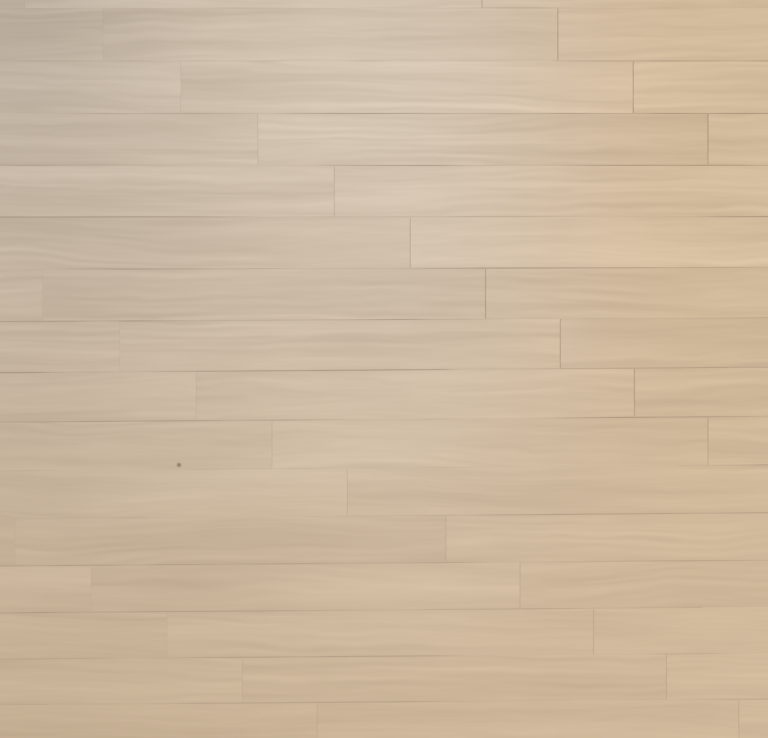
Give the GLSL for this texture, as a Shadertoy shader.

```glsl
const vec3 COOL_OAK = vec3(0.775, 0.718, 0.652);
const vec3 PALE_OAK = vec3(0.832, 0.772, 0.700);
const vec3 WARM_OAK = vec3(0.832, 0.738, 0.622);
const vec3 DEEP_OAK = vec3(0.782, 0.694, 0.584);
const vec3 SEAM_TINT = vec3(0.50, 0.43, 0.36);

float hash(vec2 p) {
    return fract(sin(dot(p, vec2(127.1, 311.7))) * 43758.5453);
}

float noise(vec2 p) {
    vec2 i = floor(p), f = fract(p);
    f = f * f * (3.0 - 2.0 * f);
    return mix(mix(hash(i), hash(i + vec2(1, 0)), f.x),
               mix(hash(i + vec2(0, 1)), hash(i + vec2(1, 1)), f.x), f.y);
}

float fbm(vec2 p) {
    float sum = 0.0, amp = 0.5;
    for (int i = 0; i < 4; i++) {
        sum += amp * noise(p);
        p = p * 2.03 + 17.3;
        amp *= 0.5;
    }
    return sum;
}

// Row coordinate counted from the top; rows narrow slowly downwards
float rowCoord(float depth, float pitch, float shrink, float firstSeam) {
    float root = pitch * pitch - 4.0 * shrink * (depth - firstSeam);
    return (pitch - sqrt(root)) / (2.0 * shrink);
}

// Plank coordinate along a row; joints step to the right row by row
float plankCoord(float x, float row, float len) {
    float start = 0.134 + 0.1016 * row - 0.00039 * row * row;
    start += 0.031 * step(9.5, row);
    return (x - start) / len;
}

float line(float dist, float halfWidth, float pixel) {
    return 1.0 - smoothstep(halfWidth - 0.6 * pixel, halfWidth + 0.9 * pixel, dist);
}

// Wavy streaks stretched along the plank
float woodGrain(vec2 p, float seed) {
    vec2 q = p + vec2(seed * 31.0, seed * 17.0);
    float bend = fbm(q * vec2(3.5, 12.0));
    float y = q.y + 0.035 * bend + 0.03 * (seed - 0.5) * p.x;
    float band = noise(vec2(q.x * 2.0, y * 34.0)) - 0.5;
    float broad = noise(vec2(q.x * 3.0, y * 75.0)) - 0.5;
    float medium = noise(vec2(q.x * 7.0, y * 150.0)) - 0.5;
    float fine = noise(vec2(q.x * 24.0, y * 290.0)) - 0.5;
    float figure = sin(y * 520.0 + 7.0 * bend) * smoothstep(0.45, 0.75, noise(q * vec2(4.0, 22.0)));
    return 0.045 * band + 0.045 * broad + 0.036 * medium + 0.022 * fine + 0.011 * figure;
}

// Room light: cool upper left, pale top, warm right, deeper below
vec3 lightTint(vec2 uv) {
    vec3 top = mix(COOL_OAK, PALE_OAK, smoothstep(0.0, 0.45, uv.x));
    top = mix(top, WARM_OAK, smoothstep(0.5, 0.9, uv.x));
    vec3 bottom = mix(DEEP_OAK, WARM_OAK, 0.55 * smoothstep(0.15, 0.8, uv.x));
    vec3 tint = mix(bottom, top, smoothstep(-0.1, 0.9, uv.y));
    float corner = length(uv - vec2(0.0, 1.0));
    return tint * (1.0 - 0.04 * (1.0 - smoothstep(0.0, 0.3, corner)));
}

void mainImage(out vec4 fragColor, in vec2 fragCoord) {
    vec2 uv = fragCoord / iResolution.xy;
    float pixel = 1.0 / iResolution.y;
    float depth = 1.0 - uv.y;

    // Slight tilt and drop of the lower rows
    float lower = smoothstep(0.25, 0.55, depth);
    float offset = lower * (0.004 + 0.008 * (0.5 - uv.x));
    float pitch = 0.0722, shrink = 0.00038;
    float rowPos = rowCoord(depth - offset, pitch, shrink, 0.0108);
    float row = floor(rowPos);
    float across = fract(rowPos);
    float rowHeight = pitch - 2.0 * shrink * rowPos;

    float plankLength = 0.5924 - 0.0031 * row;
    float plankPos = plankCoord(uv.x, row, plankLength);
    float seed = hash(vec2(row, floor(plankPos)) + 3.0);

    // Wood, with soft bands and a tone for each plank
    vec3 color = lightTint(uv);
    float focus = mix(0.75, 1.0, smoothstep(0.1, 0.7, uv.y));
    float shade = focus * woodGrain(uv, seed) + 0.018 * (seed - 0.5);
    shade += 0.04 * (fbm(uv * vec2(4.0, 9.0)) - 0.47);
    color *= 1.0 + shade * vec3(0.92, 1.0, 1.12);

    // Long seams, worn away in places and fainter below
    float seamDist = min(across, 1.0 - across) * rowHeight;
    float seamId = floor(rowPos + 0.5);
    float wear = noise(vec2(uv.x * 6.0, seamId * 7.3)) * 0.7 + noise(vec2(uv.x * 23.0, seamId * 3.1)) * 0.3;
    float seam = line(seamDist, 0.0005, pixel) * mix(0.02, 0.42, smoothstep(0.25, 0.85, wear));
    seam *= mix(0.65, 1.0, smoothstep(0.2, 0.6, uv.y));
    seam += 0.05 * wear * exp(-seamDist / 0.003);

    // End joints, crisper towards the upper right
    float jointDist = abs(fract(plankPos + 0.5) - 0.5) * plankLength;
    float clarity = smoothstep(0.1, 0.8, uv.x) * mix(0.35, 1.0, smoothstep(0.25, 0.6, uv.y));
    float joint = line(jointDist, 0.0005, pixel) * mix(0.06, 0.48, clarity);
    joint *= mix(0.7, 1.0, noise(uv * vec2(9.0, 60.0)));
    color = mix(color, SEAM_TINT, max(seam, joint));

    // One small dark speck
    float speckDist = length((uv - vec2(0.233, 0.370)) * vec2(iResolution.x / iResolution.y, 1.0));
    color = mix(color, SEAM_TINT * 0.85, 0.6 * line(speckDist, 0.0022, 2.0 * pixel));

    fragColor = vec4(clamp(color, 0.0, 1.0), 1.0);
}
```
